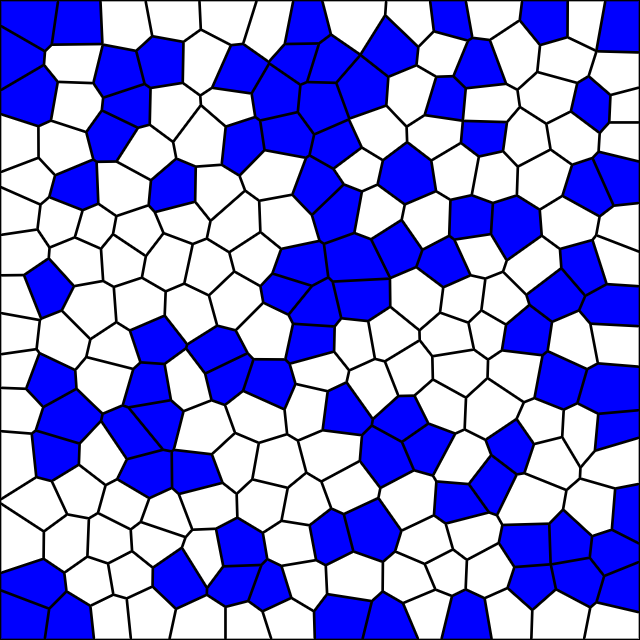
Reproduce this pattern procedurally as a Shadertoy shader.

```glsl
// Black-outlined Voronoi mosaic of near-hexagonal white cells, with few-sided cells filled blue.

const ivec2 GRID = ivec2(14, 16);

// Integer hash giving three values in 0..1
vec3 hash3(ivec2 id) {
    uvec3 v = uvec3(uint(id.x) + 17u, uint(id.y) + 91u, 53u) * 1664525u + 1013904223u;
    for (int i = 0; i < 2; i++) {
        v.x += v.y * v.z;
        v.y += v.z * v.x;
        v.z += v.x * v.y;
        v ^= v >> 16u;
    }
    return vec3(v & 0xffffu) / 65535.0;
}

// Jittered staggered lattice, reflected at the walls so that edges meet them squarely
vec2 site(ivec2 id) {
    ivec2 c = id;
    if (id.x < 0) c.x = -1 - id.x;
    if (id.y < 0) c.y = -1 - id.y;
    if (id.x >= GRID.x) c.x = 2 * GRID.x - 1 - id.x;
    if (id.y >= GRID.y) c.y = 2 * GRID.y - 1 - id.y;

    float stagger = (c.x == 0 || c.x == GRID.x - 1) ? 0.1 : 0.25;
    vec2 p = vec2(c) + 0.5;
    p.x += (c.y % 2 == 0) ? -stagger : stagger;
    p += (hash3(c).xy - 0.5) * vec2(0.58, 0.64);
    p /= vec2(GRID);
    p += 0.01 * sin(8.0 * p.yx + vec2(1.0, 2.5));
    p = clamp(p, 0.02, 0.98);

    if (id.x < 0) p.x = -p.x;
    if (id.y < 0) p.y = -p.y;
    if (id.x >= GRID.x) p.x = 2.0 - p.x;
    if (id.y >= GRID.y) p.y = 2.0 - p.y;
    return p;
}

void mainImage(out vec4 fragColor, in vec2 fragCoord) {
    vec2 p = fragCoord / iResolution.xy;
    float pixel = 1.0 / min(iResolution.x, iResolution.y);

    // Find the owning cell
    ivec2 base = ivec2(floor(p * vec2(GRID)));
    ivec2 cell = base;
    vec2 center = p;
    float nearest = 1e9;
    for (int j = -2; j <= 2; j++)
    for (int i = -2; i <= 2; i++) {
        ivec2 id = base + ivec2(i, j);
        vec2 s = site(id);
        float d = dot(s - p, s - p);
        if (d < nearest) { nearest = d; cell = id; center = s; }
    }

    // Gather neighbours and the distance to the closest cell edge
    vec2 around[24];
    int count = 0;
    float edge = 1.0;
    for (int j = -2; j <= 2; j++)
    for (int i = -2; i <= 2; i++) {
        if (i == 0 && j == 0) continue;
        vec2 s = site(cell + ivec2(i, j)) - center;
        float len = length(s);
        if (len > 0.16) continue;
        edge = min(edge, 0.5 * len - dot(p - center, s / len));
        around[count++] = s;
    }

    // Count sides by clipping each bisector against all the others
    int sides = 0;
    for (int k = 0; k < count; k++) {
        vec2 mid = 0.5 * around[k];
        vec2 dir = normalize(vec2(-mid.y, mid.x));
        float lo = -1.0, hi = 1.0;
        for (int l = 0; l < count; l++) {
            if (l == k) continue;
            vec2 s = around[l];
            float slope = dot(dir, s);
            float room = 0.5 * dot(s, s) - dot(mid, s);
            if (slope > 1e-6) hi = min(hi, room / slope);
            else if (slope < -1e-6) lo = max(lo, room / slope);
            else if (room < 0.0) hi = -2.0;
        }
        if (hi - lo > 0.014) sides++;
    }

    // Cells on the wall are chosen at random, inner ones mostly by side count
    bool onWall = any(equal(cell, ivec2(0))) || any(equal(cell, GRID - 1));
    float pick = hash3(cell).z;
    bool isBlue = onWall ? pick < 0.27 : (sides <= 5 || pick < 0.09);

    vec3 fill = isBlue ? vec3(0.0, 0.0, 1.0) : vec3(1.0);
    float outside = clamp((edge - 0.0021) / pixel + 0.5, 0.0, 1.0);
    fragColor = vec4(fill * outside, 1.0);
}
```
